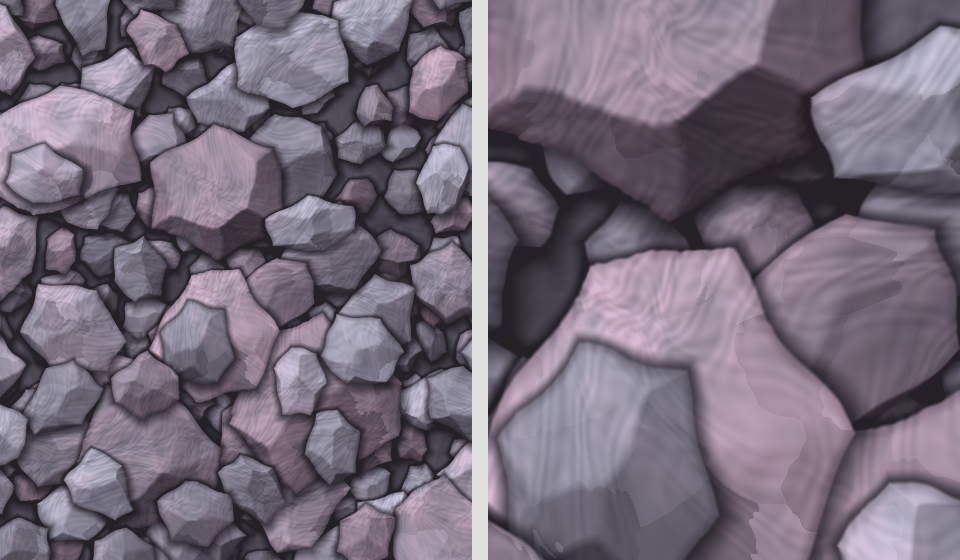
Left, the full canvas; right, a detail of the centre.
Reproduce this texture procedurally as a Shadertoy shader.

```glsl
vec4 hash4(vec3 p) {
    vec4 q = fract(p.xyzx * vec4(.1031, .1030, .0973, .1099));
    q += dot(q, q.wzxy + 33.33);
    return fract((q.xxyz + q.yzzw) * q.zywx);
}

mat2 rotation(float a) {
    float c = cos(a), s = sin(a);
    return mat2(c, s, -s, c);
}

// Layered, warped sines
float grain(vec2 p) {
    float sum = 0., amp = .5;
    for (int i = 0; i < 4; i++) {
        p = mat2(1.7, 1.4, -1.4, 1.7) * p + 1.1 * sin(p.yx);
        sum += amp * sin(p.x) * sin(p.y);
        amp *= .62;
    }
    return sum;
}

// Random tilt of the nearest cell, for small broken faces
vec2 chipTilt(vec2 p) {
    vec2 cell = floor(p - .5), tilt = vec2(0);
    float nearest = 9.;
    for (int k = 0; k < 4; k++) {
        vec2 id = cell + vec2(k & 1, k >> 1);
        vec4 rnd = hash4(vec3(id + 30., 91.));
        vec2 d = id + .15 + .7 * rnd.xy - p;
        if (dot(d, d) < nearest) {
            nearest = dot(d, d);
            tilt = rnd.zw - .5;
        }
    }
    return tilt;
}

// Lowest plane wins; faces = (slope, height)
void addFacet(inout vec3 faces, vec2 slope, float height) {
    faces.xy = mix(faces.xy, slope, clamp(.5 + (faces.z - height) / .06, 0., 1.));
    faces.z = min(faces.z, height);
}

void mainImage(out vec4 fragColor, in vec2 fragCoord) {
    vec2 uv = fragCoord / iResolution.y;

    // Mottling, fine relief and chips shared by all stones
    float mottle = grain(uv * 17.);
    float relief = mottle - grain(uv * 17. + vec2(-.03, .05));
    vec2 chips = chipTilt(uv * 19. + .3 * mottle);

    // Layers from the front: loose, large, medium, small
    vec4 sizes = vec4(.135, .27, .155, .085), densities = vec4(.34, .45, .95, 1);
    vec2 surface = vec2(0);
    float visible = 1.;
    for (int layer = 0; layer < 4; layer++) {
        if (visible < .03) break;
        float size = sizes[layer];
        mat2 grid = rotation(float(layer) * .7 - .4);
        vec2 p = grid * uv / size + float(layer) * 3.7;
        vec2 cell = floor(p - .5);
        for (int k = 0; k < 4; k++) {
            vec2 id = cell + vec2(k & 1, k >> 1);
            vec3 seed = vec3(id + 40., float(layer) * 23. + 5.);
            vec4 place = hash4(seed);
            vec2 d = (p - id - .5 - .36 * (place.xy - .5)) * grid;
            if (place.z > densities[layer] || dot(d, d) > .7) continue;

            // Stone in its own frame, with a rough outline
            vec4 look = hash4(seed + 17.7);
            float radius = mix(.46, .62, place.w);
            mat2 turn = rotation(look.x * 6.2832);
            vec2 q = turn * d / radius * vec2(1, mix(1., 1.45, look.y));
            q += .03 * sin(q.yx * 7. + look.zw * 20.) + .02 * mottle;

            // Two top faces and six sides
            vec2 top = (look.zw - .5) * .8;
            vec3 faces = vec3(top, .36 - dot(top, q));
            addFacet(faces, (look.yx - .5) * .9, .36 - dot((look.yx - .5) * .9, q));
            float edge = -9.;
            vec2 side = vec2(1, 0);
            for (int s = 0; s < 6; s++) {
                vec2 rnd = fract(look.xy * float(s + 1) * vec2(7.31, 5.77) + look.zw);
                float outside = dot(side, q) - mix(.68, 1., rnd.x);
                float steep = mix(.35, 1.7, rnd.y * rnd.y);
                edge = max(edge, outside);
                addFacet(faces, side * steep, -outside * steep);
                side = mat2(.54, .84, -.84, .54) * side;
            }
            edge *= radius * size;

            // Light on the faces, from the upper left
            vec2 tilt = faces.xy * turn + .4 * chips * turn;
            float light = max(dot(normalize(vec3(tilt, 1)), vec3(-.342, .587, .734)), 0.);
            float tone = (.25 + .46 * light) * mix(.84, 1.12, look.z);
            tone *= 1. + .13 * mottle + .3 * clamp(relief, -.5, .5);
            tone *= mix(.78, 1., smoothstep(0., .009, -edge));
            tone *= layer == 3 ? .82 : 1.;
            float pink = smoothstep(.35, 1., look.w) + .45 * mottle;
            float cover = smoothstep(.0016, -.0016, edge);
            surface += visible * cover * vec2(tone, pink);

            // Contact shadow, longer toward the lower right
            float reach = min(.25 * size, .024) * (.75 + .4 * dot(normalize(d + 1e-4), vec2(.4, -.9)));
            visible *= (1. - cover) * mix(.35, 1., smoothstep(-.2 * reach, reach, edge));
        }
    }
    surface.x += visible * (.3 + .06 * mottle);

    // Lilac grey, warmer in the dark and on pink stones
    float tone = clamp(surface.x, .14, .8);
    vec3 tint = mix(vec3(1, .87, 1.06), vec3(1, .96, 1.075), clamp(tone * 1.7, 0., 1.));
    tint *= mix(vec3(.98, 1.01, 1.01), vec3(1.06, .95, .96), clamp(surface.y, 0., 1.));
    fragColor = vec4(tone * tint, 1);
}
```
